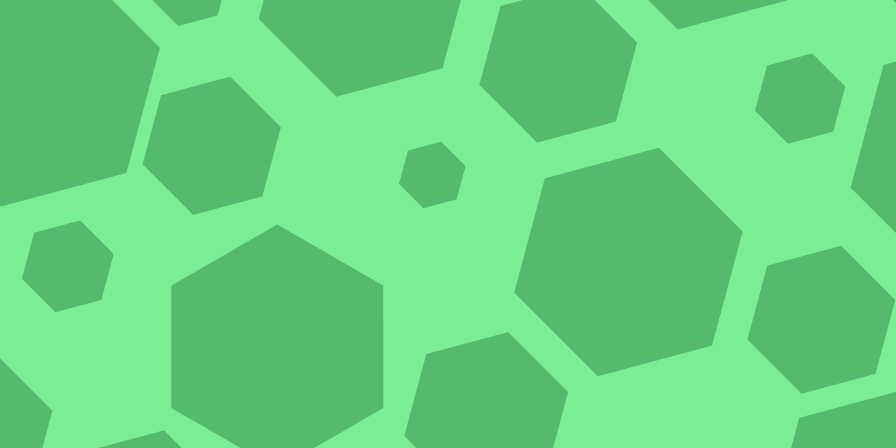
Write a WebGL 1 fragment shader that draws this pattern.

```glsl
precision highp float;
// Flat green hexagons of three size classes scattered on a lighter ground.
// Sites form a tilted triangular lattice, coloured so that unlike sizes are
// neighbours; each site is jittered, resized and now and then turned.

uniform vec2 u_resolution;

const vec3 GROUND_COLOR = vec3(0.48, 0.93, 0.59);
const vec3 HEXAGON_COLOR = vec3(0.33, 0.73, 0.43);

// Lengths are in canvas heights, angles in radians.
const float SPACING = 0.466;
const float TILT = 0.262;
const float ODD_TURN = 0.262;
const float ODD_SHARE = 0.18;
const vec2 LATTICE_ORIGIN = vec2(0.62, 0.23);

// Per class: smallest radius, largest radius, jitter.
const vec3 LARGE = vec3(0.245, 0.290, 0.040);
const vec3 MEDIUM = vec3(0.155, 0.210, 0.055);
const vec3 SMALL = vec3(0.062, 0.120, 0.110);

const float SIN60 = 0.8660254;
const float TAU = 6.2831853;

float hash(vec2 site, float salt) {
  return fract(sin(dot(site, vec2(127.1, 311.7)) + salt * 74.7) * 43758.5453);
}

vec2 rotate(vec2 p, float angle) {
  float c = cos(angle);
  float s = sin(angle);
  return vec2(c * p.x - s * p.y, s * p.x + c * p.y);
}

// Distance to the edges of a hexagon with a vertex on the y axis.
float hexagon(vec2 p, float radius) {
  p = abs(p);
  return max(p.x, 0.5 * p.x + SIN60 * p.y) - SIN60 * radius;
}

// Neighbouring lattice sites always differ in class.
vec3 sizeClass(vec2 site) {
  float index = mod(site.x - site.y + 0.5, 3.0);
  return index < 1.0 ? LARGE : (index < 2.0 ? MEDIUM : SMALL);
}

float siteHexagon(vec2 p, vec2 site) {
  vec3 size = sizeClass(site);
  vec2 center = SPACING * vec2(site.x + 0.5 * site.y, SIN60 * site.y);
  float direction = TAU * hash(site, 1.0);
  center += size.z * sqrt(hash(site, 2.0)) * vec2(cos(direction), sin(direction));

  float radius = mix(size.x, size.y, hash(site, 3.0));
  float side = hash(site, 5.0) < 0.5 ? -1.0 : 1.0;
  float turn = hash(site, 4.0) < ODD_SHARE ? side * ODD_TURN : 0.0;
  return hexagon(rotate(p - center, turn), radius);
}

void main() {
  vec2 p = gl_FragCoord.xy / u_resolution.y - LATTICE_ORIGIN;
  p = rotate(p, TILT);

  // Nearest site in skewed lattice coordinates.
  float row = p.y / (SPACING * SIN60);
  vec2 nearest = floor(vec2(p.x / SPACING - 0.5 * row, row) + 0.5);

  // Union of the hexagons around it.
  float dist = 1.0;
  for (int j = -1; j <= 1; j++) {
    for (int i = -1; i <= 1; i++) {
      dist = min(dist, siteHexagon(p, nearest + vec2(float(i), float(j))));
    }
  }

  // Edge smoothed over one pixel.
  float coverage = clamp(0.5 - dist * u_resolution.y, 0.0, 1.0);
  gl_FragColor = vec4(mix(GROUND_COLOR, HEXAGON_COLOR, coverage), 1.0);
}
```
